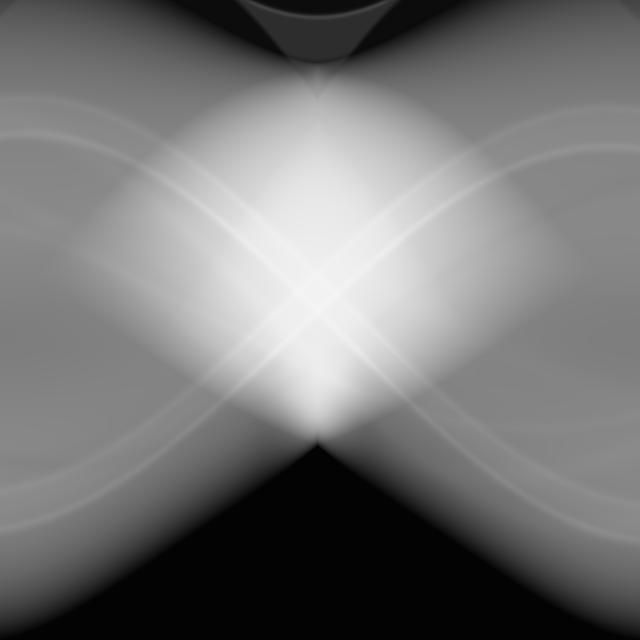
This background is drawn by a Shadertoy shader. Its source:

```glsl
// Draws a grey tomography sinogram: crossing sine bands around a bright diamond.
const float PI = 3.14159265;

// Zero below an edge, rising smoothly towards one over the given width.
float ramp(float depth, float width) {
    return 1.0 - exp(-max(depth, 0.0) / width);
}

float softLine(float dist, float width) {
    float t = dist / width;
    return exp(-t * t);
}

float hash(float n) {
    return fract(sin(n * 12.9898) * 43758.547);
}

// Sine trace of one point; dir holds cosine and sine of the scan angle.
float trace(vec2 point, vec2 dir) {
    return dot(point, dir);
}

// Projection of a disc with a denser rim.
float discBand(vec2 centre, float radius, float s, vec2 dir) {
    float offset = s - trace(centre, dir);
    float t = offset / radius;
    float chord = sqrt(max(1.0 - t * t, 0.0));
    float rims = 0.045 * softLine(offset - radius * 0.95, 0.008)
               + 0.028 * softLine(offset + radius * 0.95, 0.009);
    return 0.025 * chord + rims;
}

// Broad outer mass, fading towards its upper and lower envelopes.
float outerBody(float s, float c, float sn) {
    float top = -0.402 - 0.1875 * pow(c, 1.5);
    float bottom = 0.5 * c + 0.197 * sn - 0.242 * c * sn;
    float bottomWidth = 0.016 + 0.062 * smoothstep(0.0, 0.3, c);
    return 0.54 * ramp(s - top, 0.013 + 0.104 * c)
                * ramp(bottom - s, bottomWidth);
}

// Bright core where the traces of the inner mass overlap.
float innerDiamond(float s, float c, float sn) {
    float above = s + 0.39 * sn;
    float below = 0.197 * sn - 0.109 * c - s;
    float strength = 0.38 * (0.35 + 0.65 * sn * sn);
    float core = strength * ramp(above, 0.104) * ramp(below, 0.045 + 0.08 * c);
    float peak = 0.04 * ramp(s + 0.318 * sn - 0.357 * c, 0.05)
                      * ramp(below, 0.12);
    return core + peak;
}

// Faint wedge and bright arc in the dark notch at the top.
float topNotch(float s, float c, float sn) {
    float top = -0.402 - 0.1875 * pow(c, 1.5);
    float arc = s + 0.474 + 0.23 * c * c;
    float wedge = smoothstep(-0.008, 0.008, -0.344 * sn - 0.47 * c - s);
    float outside = 1.0 - smoothstep(-0.01, 0.025, s - top);
    float fill = 0.13 * wedge * smoothstep(-0.004, 0.004, arc);
    float rim = 0.13 * softLine(arc, 0.004) * smoothstep(0.40, 0.30, c);
    float shade = 0.04 * wedge * (1.0 - outside);
    return outside * (0.035 + fill + rim) - shade;
}

// Many weak traces from scattered points.
float faintTraces(float s, vec2 dir) {
    float sum = 0.0;
    for (int i = 0; i < 14; i++) {
        float id = float(i) + 1.0;
        vec2 point = vec2(hash(id) - 0.5, hash(id + 31.0) * 0.3 - 0.13);
        point.x *= 0.75;
        float width = mix(0.006, 0.025, hash(id + 67.0));
        sum += (hash(id + 83.0) - 0.4) * softLine(s - trace(point, dir), width);
    }
    return 0.028 * sum;
}

void mainImage(out vec4 fragColor, in vec2 fragCoord) {
    vec2 uv = fragCoord / iResolution.xy;
    float angle = PI * uv.x + 0.012;
    vec2 dir = vec2(cos(angle), sin(angle));
    float s = 0.5 - uv.y;          // detector position, positive downwards
    float c = abs(dir.x);
    float sn = max(dir.y, 0.0);

    float body = outerBody(s, c, sn);
    float cover = smoothstep(0.05, 0.4, body);

    // Add the masses, then the finer bands inside them
    float value = 0.012 + body + innerDiamond(s, c, sn);
    float bands = discBand(vec2(-0.316, -0.043), 0.0306, s, dir)
                + discBand(vec2(0.298, -0.043), 0.0326, s, dir);
    value += cover * (bands + faintTraces(s, dir));
    value -= 0.055 * c * c * softLine(s - 0.03, 0.12);
    value += topNotch(s, c, sn) * step(s, 0.0);

    // Compress the brightest overlap
    value = min(value, 0.88 + 0.1 * ramp(value - 0.88, 0.1));
    fragColor = vec4(vec3(clamp(value, 0.0, 1.0)), 1.0);
}
```
